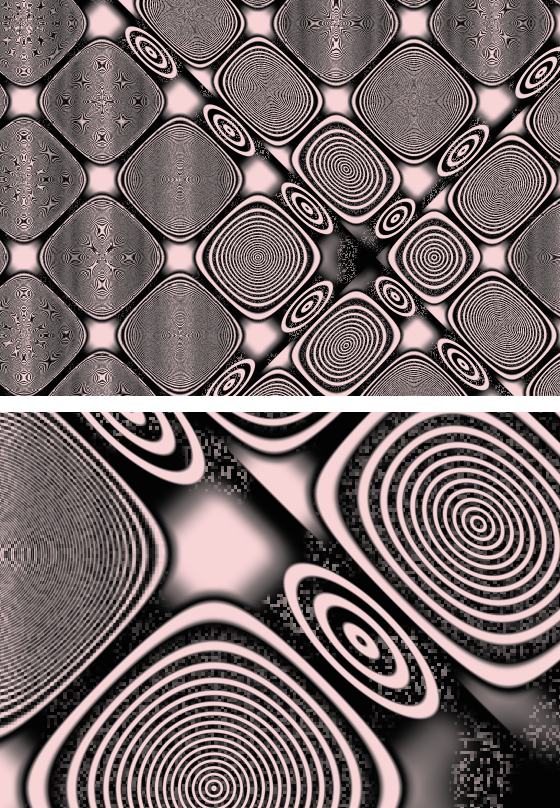
Top: the whole. Bottom: its middle third, enlarged.
A WebGL 1 fragment shader for this pattern:

```glsl
precision highp float;
uniform vec2 u_resolution;

const float PI = 3.14159265;
const float CELL = 0.1393;               // half a diamond, in canvas widths
const vec2 CROSSING = vec2(0.600, 0.2474);
const float GAP = 0.52;                  // width of the two diagonal channels
const float RIM = 0.945;                 // radius of the outermost ring
const float RING_POWER = 1.4;            // widens the rings near the rim
const float NEAR_RINGS = 10.5;
const float MAX_RINGS = 260.0;
const float GRID = 512.0;                // grain cells across the canvas
const vec2 ISLAND = vec2(0.23, 0.62);    // half width and half length
const vec3 BLACK = vec3(0.012, 0.012, 0.014);
const vec3 GREY = vec3(0.40, 0.37, 0.37);
const vec3 PINK = vec3(0.97, 0.83, 0.84);

float hash(vec2 p) {
  p = fract(p * vec2(0.1031, 0.1137));
  p += dot(p, p.yx + 33.33);
  return fract((p.x + p.y) * p.x * 91.7);
}

// Diagonal axes: channels start at zero, diamonds are two units wide.
vec2 diagonal(vec2 p) {
  vec2 q = (p - CROSSING) / CELL;
  return vec2(q.x + q.y, q.x - q.y);
}

// Opens a channel by squeezing the diamonds just beyond it.
float openGap(float t) {
  float squeezed = max(t - GAP, 0.0) * 2.0 / (2.0 - GAP);
  return t < 0.0 || t > 2.0 ? t : squeezed;
}

vec2 lattice(vec2 d) {
  return vec2(openGap(d.x), openGap(d.y));
}

// Height above the diamond edges: 0 on an edge, 1 at a centre.
float height(vec2 w) {
  vec2 s = abs(sin(w * PI * 0.5));
  return s.x * s.y;
}

float rimDepth(vec2 w) {
  return 1.0 - sqrt(max(1.0 - height(w), 0.0)) / RIM;
}

// Rings multiply with distance, more slowly beside the channels.
float ringCount(vec2 w) {
  vec2 c = 2.0 * floor(w * 0.5) + 1.0;
  float far = length(vec2(c.x + c.y - GAP, c.x - c.y) * 0.5);
  bool beside = min(abs(c.x - 1.0), abs(c.y - 1.0)) < 0.5;
  return min(NEAR_RINGS * pow(far, beside ? 1.0 : 1.9), MAX_RINGS);
}

float rings(float depth, float count) {
  return 0.5 + 0.5 * cos(2.0 * PI * count * pow(max(depth, 0.0), RING_POWER));
}

// Elongated eye inside a channel; across is raw, along is in lattice units.
float island(float across, float along) {
  float nearest = along - 2.0 * floor(along * 0.5) - 1.0;
  float e = length(vec2(across - GAP * 0.5, nearest) / ISLAND);
  float bands = 0.5 + 0.5 * cos(2.0 * PI * 2.6 * (e - 0.92));
  return smoothstep(0.35, 0.85, bands) * smoothstep(1.12, 1.0, e);
}

float gapMask(float t) {
  return smoothstep(-0.02, 0.04, t) * smoothstep(GAP + 0.02, GAP - 0.04, t);
}

float tone(vec2 p, vec2 grainPoint) {
  vec2 d = diagonal(p);
  vec2 w = lattice(d);
  float depth = rimDepth(w);
  float count = ringCount(w);
  float fine = smoothstep(30.0, 80.0, count);
  float grain = hash(floor(grainPoint * GRID));

  // Diamond interior: clear rings nearby, beating fine rings far away
  float coarse = smoothstep(0.3, 0.95, rings(depth, count));
  coarse = max(coarse, grain * 0.4 * smoothstep(0.03, 0.12, depth));
  float beat = rings(rimDepth(lattice(diagonal(grainPoint))), count);
  float column = 0.5 + 0.5 * cos(2.0 * PI * (p.x - CROSSING.x) / CELL);
  float streak = 0.06 * sin(p.x * 171.0) + 0.05 * sin(p.x * 263.0 + 1.0);
  float light = mix(0.72, 1.2, column * column) + streak;
  beat = (beat * 0.85 + grain * 0.15) * mix(1.0, light, smoothstep(0.03, 0.1, depth));
  float inside = smoothstep(-0.014, 0.004, depth);
  float value = mix(coarse, beat, fine) * inside;

  // Speckle on the edges and in the channels
  vec2 gap = vec2(gapMask(d.x), gapMask(d.y));
  float channel = max(gap.x, gap.y);
  float drift = sin(d.x * 9.0 + 2.0 * sin(d.y * 3.0)) + sin(d.y * 8.0 + d.x * 2.0);
  float speckle = smoothstep(0.35, 1.0, grain) * smoothstep(-0.7, 0.8, drift);
  value = max(value, speckle * mix(0.25, 0.6, channel) * (1.0 - inside));

  // Islands along both channels
  float eyes = max(island(d.x, w.y) * gap.x, island(d.y, w.x) * gap.y);
  eyes *= 1.0 - gap.x * gap.y;
  value = max(value, eyes);

  // Four-pointed stars where the edges cross
  vec2 s = abs(sin(w * PI * 0.5));
  float star = smoothstep(0.095, 0.035, s.x * s.y);
  star *= smoothstep(0.75, 0.2, max(s.x, s.y));
  vec2 into = clamp(d / GAP, 0.0, 1.0) * gap;
  star *= 1.0 - smoothstep(0.35, 0.85, max(into.x, into.y));
  star *= smoothstep(0.1, 0.9, length(d - GAP * 0.5));
  return max(value, star);
}

void main() {
  vec2 pixel = floor(gl_FragCoord.xy);
  vec2 grid = floor(gl_FragCoord.xy / u_resolution.x * GRID);
  float sum = 0.0;
  for (int i = 0; i < 4; i++) {
    float k = float(i);
    vec2 offset = vec2(mod(k, 2.0), floor(k * 0.5)) * 0.5 + 0.25;
    sum += tone((pixel + offset) / u_resolution.x, (grid + offset) / GRID);
  }
  float t = clamp(sum * 0.25, 0.0, 1.0);
  vec3 color = mix(BLACK, GREY, smoothstep(0.0, 0.45, t));
  color = mix(color, PINK, smoothstep(0.35, 1.0, t));
  gl_FragColor = vec4(color, 1.0);
}
```
